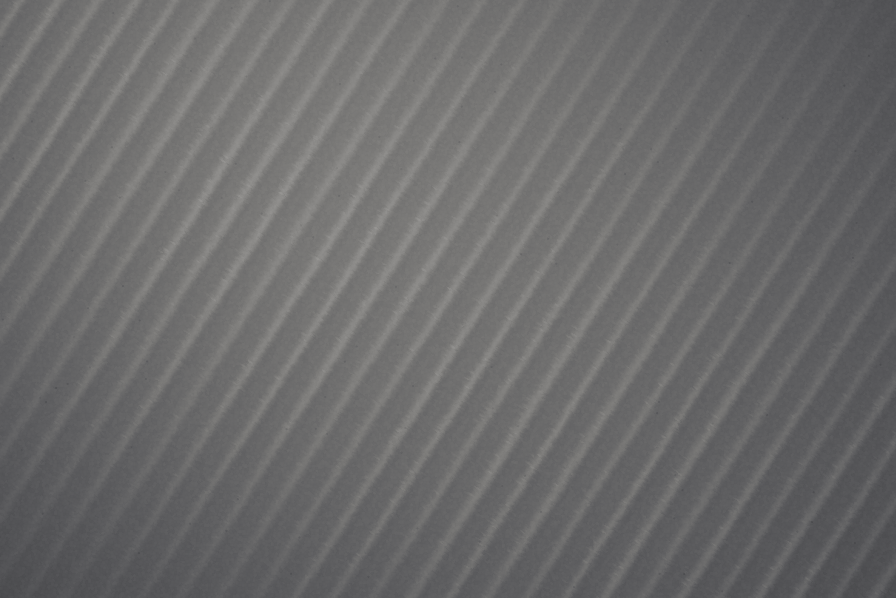
This pattern is drawn by a Shadertoy shader. Its source:

```glsl
// Grey ribbed sheet: slanted soft ridges catch an uneven, tilted pool of light.
// Ridges are a repeated asymmetric profile with per-ridge variation; layered
// sines bend them slightly, and cellular noise adds grain, fibres and specks.

const vec2 RIDGE_DIR = vec2(0.537, 0.844);    // along the ridges
const vec2 ACROSS_DIR = vec2(0.844, -0.537);  // across the ridges
const float PERIOD = 0.0544;                  // in canvas heights
const float FIRST_RIDGE = 0.254;
const vec2 LIGHT_POS = vec2(0.57, 0.75);

float hash1(float n) {
    return fract(sin(n * 12.99) * 43758.5);
}

vec2 hash2(vec2 cell) {
    vec3 q = fract(cell.xyx * vec3(0.1031, 0.103, 0.0973));
    q += dot(q, q.yzx + 33.33);
    return fract((q.xx + q.yz) * q.zy);
}

// x: distance to the nearest feature point, y: random value of its cell
vec2 cellular(vec2 p) {
    vec2 cell = floor(p), local = fract(p);
    vec2 nearest = vec2(8.0, 0.0);
    for (int j = -1; j <= 1; j++) {
        for (int i = -1; i <= 1; i++) {
            vec2 offset = vec2(i, j);
            vec2 rnd = hash2(cell + offset);
            float dist = length(offset + rnd - local);
            if (dist < nearest.x) nearest = vec2(dist, fract(rnd.x * 7.0 + rnd.y * 13.0));
        }
    }
    return nearest;
}

// Slow sideways drift, different for each ridge
float waver(float along, float seed) {
    return 0.6 * sin(along * 9.0 + seed * 6.3) + 0.4 * sin(along * 23.0 + seed * 17.0);
}

// Bright crest with a broad left shoulder and a narrow shadow to its right
float ridgeProfile(float t, float width) {
    float side = t < 0.0 ? width * 1.15 : width * 0.85;
    float crest = exp(-t * t / (side * side));
    float shade = (t - 0.27) / 0.13;
    return crest - 0.18 * exp(-shade * shade);
}

// Elliptical falloff, longer across the ridges
float lightPool(vec2 d) {
    return exp(-0.65 * d.x * d.x - 1.1 * d.y * d.y);
}

void mainImage(out vec4 fragColor, in vec2 fragCoord) {
    vec2 p = fragCoord / iResolution.y;
    vec2 sheet = vec2(dot(p, ACROSS_DIR), dot(p, RIDGE_DIR));
    vec2 fromLight = sheet - vec2(dot(LIGHT_POS, ACROSS_DIR), dot(LIGHT_POS, RIDGE_DIR));

    // Repeat across the sheet
    float phase = (sheet.x - FIRST_RIDGE) / PERIOD;
    float id = floor(phase + 0.5);
    float seed = hash1(id + 40.0);

    // Fibres run across the ridges and fray their edges
    vec2 fibre = cellular(sheet * vec2(75.0, 260.0));
    float fray = (fibre.y - 0.5) * 0.06;
    float t = phase - id + 0.02 * waver(sheet.y, seed) + fray;
    float ridge = ridgeProfile(t, mix(0.13, 0.18, hash1(id + 71.0)));

    // Highlights are strongest along a band through the sheet
    float band = fromLight.y + 0.18;
    float gloss = exp(-3.0 * band * band) * mix(0.75, 1.2, seed);
    gloss *= 1.0 + 0.12 * waver(sheet.y * 0.7, seed + 3.0);

    float light = lightPool(fromLight);
    float tone = 0.2 + 0.275 * light;
    tone += ridge * (0.008 + 0.072 * gloss) * mix(0.65, 1.0, light);

    // Fine grain, fibre ticks by the crests, and sparse dark specks
    vec2 grain = cellular(p * 210.0);
    tone += 0.018 * (grain.y - 0.5) + 0.012 * (0.5 - grain.x);
    float tick = smoothstep(0.85, 0.97, fibre.y) * (1.0 - smoothstep(0.2, 0.6, fibre.x));
    tone += 0.025 * tick * gloss * exp(-8.0 * t * t);
    vec2 speck = cellular(p * 45.0 + 9.0);
    tone -= 0.04 * step(0.96, speck.y) * (1.0 - smoothstep(0.04, 0.12, speck.x));

    // Cool in the shadows, faintly warm in the light
    vec3 tint = mix(vec3(0.985, 0.99, 1.025), vec3(1.008, 1.0, 0.985), smoothstep(0.3, 0.5, tone));
    fragColor = vec4(clamp(tone * tint, 0.0, 1.0), 1.0);
}
```
